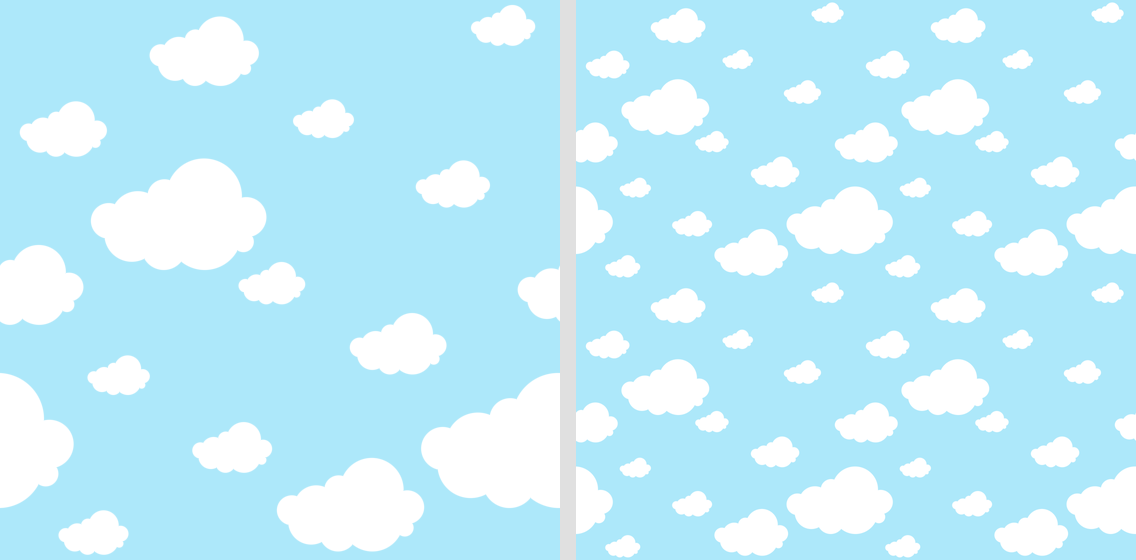
Left: one tile. Right: repeated 2 by 2.
Write a three.js fragment shader that draws this pattern.

```glsl
varying vec2 vUv;

float puff(vec2 p, float x, float y, float radius) {
  return length(p - vec2(x, y)) - radius;
}

// Union of round puffs; the whole cloud is one unit wide
float cloud(vec2 p) {
  float d = puff(p, 0.147, 0.102, 0.217);        // crown
  d = min(d, puff(p, 0.151, -0.106, 0.213));     // belly
  d = min(d, puff(p, -0.050, -0.040, 0.170));    // core
  d = min(d, puff(p, -0.232, -0.021, 0.153));    // left shoulder
  d = min(d, puff(p, -0.079, 0.102, 0.098));     // bump beside the crown
  d = min(d, puff(p, -0.398, -0.038, 0.102));    // left tip
  d = min(d, puff(p, 0.389, -0.017, 0.115));     // right tip
  d = min(d, puff(p, 0.372, -0.157, 0.060));     // small right puff
  d = min(d, puff(p, -0.266, -0.115, 0.157));    // lower left
  return min(d, puff(p, -0.083, -0.191, 0.128)); // lower middle
}

void main() {
  float d = 1.0;

  // Wrapped lattice with a sine jitter, from the widest cloud to the smallest
  for (int n = 0; n < 14; n++) {
    float i = float(n);
    float width = 0.1 + 0.278 * exp(-0.27 * i);
    vec2 center = vec2(0.941, 0.2134) + vec2(5.0, 6.0) * i / 14.0
                + 0.03 * sin(i * vec2(2.4, 4.1));
    // Shortest way around the tile keeps the edges continuous
    vec2 offset = fract(vUv - center + 0.5) - 0.5;
    d = min(d, width * cloud(offset / width));
  }

  vec3 sky = vec3(0.68, 0.91, 0.98);
  vec3 white = vec3(1.0);
  gl_FragColor = vec4(mix(white, sky, smoothstep(-0.0014, 0.0014, d)), 1.0);
}
```
